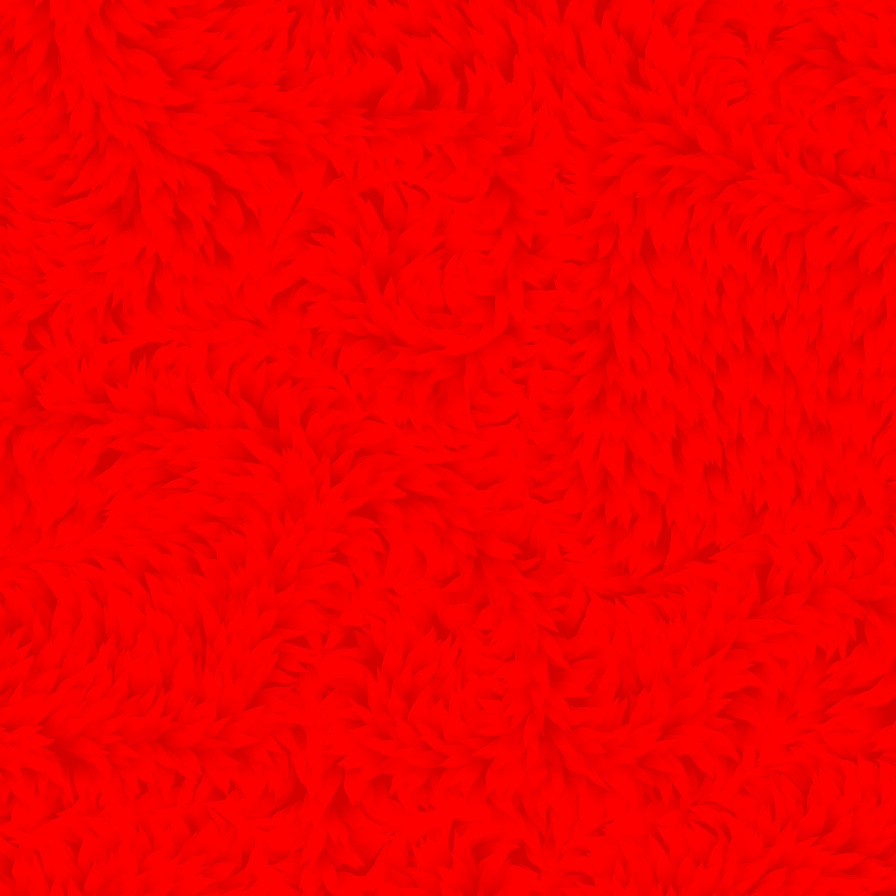
This texture is drawn by a WebGL 1 fragment shader. Its source:

```glsl
precision highp float;

uniform vec2 u_resolution;

const vec3 GAP_COLOR = vec3(0.835, 0.0, 0.0);
const vec3 TIP_COLOR = vec3(1.0, 0.0, 0.0);
const int LAYERS = 6;
const float CELL = 0.035;         // spacing of strands in one layer
const float HALF_LENGTH = 0.032;  // must stay below CELL
const float HALF_WIDTH = 0.0078;
const float BEND = 0.004;
const float FLOW_SCALE = 4.2;     // swirls across the canvas
const float FLOW_TURN = 12.0;     // radians over the noise range
const float STRAY = 0.5;          // random deviation from the flow
const float RAGGED_SCALE = 75.0;
const float RAGGED_AMOUNT = 0.004;
const float DIMMING = 0.55;       // darkest strands, as a share of the range

float hash(vec2 p) {
  vec3 q = fract(vec3(p.xyx) * 0.1031);
  q += dot(q, q.yzx + 33.33);
  return fract((q.x + q.y) * q.z);
}

vec2 hash2(vec2 p) {
  return vec2(hash(p), hash(p + 71.7));
}

float noise(vec2 p) {
  vec2 i = floor(p);
  vec2 f = fract(p);
  f = f * f * (3.0 - 2.0 * f);
  float low = mix(hash(i), hash(i + vec2(1.0, 0.0)), f.x);
  float high = mix(hash(i + vec2(0.0, 1.0)), hash(i + 1.0), f.x);
  return mix(low, high, f.y);
}

float flowAngle(vec2 p) {
  return FLOW_TURN * noise(p * FLOW_SCALE + 13.0);
}

// Brightness of one tapered strand: dark at the root, full at the tip
float strand(vec2 offset, float angle, vec2 seed, float pixel) {
  vec2 size = hash2(seed + 5.3);
  vec2 traits = hash2(seed + 19.1);
  float halfLength = HALF_LENGTH * mix(0.75, 1.0, size.x);
  float halfWidth = HALF_WIDTH * mix(0.7, 1.3, size.y);
  vec2 along = vec2(cos(angle), sin(angle));

  float u = dot(offset, along) / halfLength;
  float v = dot(offset, vec2(-along.y, along.x));
  v -= BEND * (traits.x * 2.0 - 1.0) * u * u;

  float taper = halfWidth * (1.0 - u * u) * (1.0 - 0.35 * u);
  float inside = clamp(0.5 + (taper - abs(v)) / pixel, 0.0, 1.0);
  inside *= step(abs(u), 1.0);
  float dim = DIMMING * traits.y * traits.y * traits.y;
  return inside * max(smoothstep(-1.0, 0.3, u) - dim, 0.0);
}

void main() {
  float side = min(u_resolution.x, u_resolution.y);
  vec2 uv = gl_FragCoord.xy / side;
  float pixel = 1.0 / side;

  // Slightly ragged strand edges
  vec2 ragged = vec2(noise(uv * RAGGED_SCALE), noise(uv * RAGGED_SCALE + 41.0));
  vec2 p = uv + RAGGED_AMOUNT * (ragged - 0.5);

  // The brightest strand wins, leaving dark wedges between them
  float light = 0.0;
  for (int layer = 0; layer < LAYERS; layer++) {
    vec2 shift = vec2(0.37, 0.61) * float(layer);
    vec2 cell = floor(p / CELL + shift);
    for (int y = -1; y <= 1; y++) {
      for (int x = -1; x <= 1; x++) {
        vec2 id = cell + vec2(float(x), float(y));
        vec2 seed = id + 57.0 * float(layer) + 200.0;
        vec2 center = (id + hash2(seed) - shift) * CELL;
        float angle = flowAngle(center) + STRAY * (hash(seed + 31.9) - 0.5);
        light = max(light, strand(p - center, angle, seed, pixel));
      }
    }
  }

  gl_FragColor = vec4(mix(GAP_COLOR, TIP_COLOR, light), 1.0);
}
```
